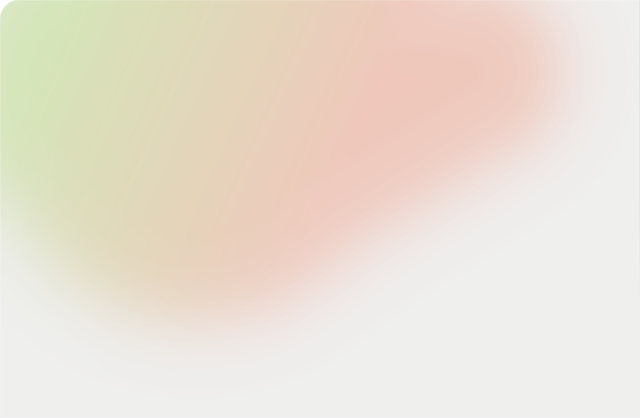
This background is drawn by a WebGL 2 fragment shader. Its source:

```glsl
#version 300 es
precision highp float;
// A soft green-to-pink blurred blob on a pale grey panel with one rounded corner.

#define SOFTNESS 0.050
#define BLEND 0.06
#define TILT 0.45
#define BANDS 18.0
#define BAND_STRENGTH 0.8
#define CORNER_RADIUS 0.046
#define EDGE_WIDTH 0.003

uniform vec2 u_resolution;
out vec4 outColor;

const vec3 PAPER = vec3(0.937, 0.937, 0.935);
const vec3 GREEN = vec3(0.833, 0.898, 0.723);
const vec3 PINK = vec3(0.938, 0.783, 0.735);
const vec3 EDGE = vec3(0.880, 0.885, 0.865);

// Distance to a capsule whose radius tapers from ra at a to rb at b.
float taperedCapsule(vec2 p, vec2 a, vec2 b, float ra, float rb) {
    float len = distance(a, b);
    vec2 axis = (b - a) / len;
    vec2 q = p - a;
    float along = dot(q, axis);
    float across = abs(q.x * axis.y - q.y * axis.x);
    float slope = (ra - rb) / len;
    float foot = clamp(along - across * slope / sqrt(1.0 - slope * slope), 0.0, len);
    return length(vec2(along - foot, across)) - mix(ra, rb, foot / len);
}

float smoothUnion(float a, float b, float k) {
    float h = max(k - abs(a - b), 0.0) / k;
    return min(a, b) - 0.25 * h * h * k;
}

// Gentle terraces with soft risers.
float banded(float v) {
    float s = v * BANDS;
    float terrace = floor(s) + smoothstep(0.25, 0.75, fract(s));
    return mix(v, terrace / BANDS, BAND_STRENGTH);
}

void main() {
    // Units of canvas height, origin at the lower left.
    vec2 p = gl_FragCoord.xy / u_resolution.y;
    float width = u_resolution.x / u_resolution.y;
    float pixel = 1.0 / u_resolution.y;

    // Blob: a body tapering to the right, a left shoulder and a crown cut by the top.
    vec2 body = vec2(0.460, 0.701);
    float arm = taperedCapsule(p, body, vec2(1.116, 0.827), 0.450, 0.213);
    float shoulder = taperedCapsule(p, body, vec2(0.289, 0.785), 0.450, 0.395);
    float crown = taperedCapsule(p, vec2(0.400, 1.0), vec2(0.880, 0.960), 0.370, 0.235);
    float blob = smoothUnion(smoothUnion(arm, shoulder, BLEND), crown, BLEND);
    float cover = banded(1.0 / (1.0 + exp(blob / SOFTNESS)));

    // Slanted colour sweep inside the blob.
    float sweep = clamp((p.x + TILT * (1.0 - p.y) - 0.15) / 0.86, 0.0, 1.0);
    vec3 color = mix(PAPER, mix(GREEN, PINK, sweep), cover);

    // Thin shaded right edge that fades downwards.
    float edge = smoothstep(width - EDGE_WIDTH, width, p.x);
    color = mix(color, EDGE, edge * smoothstep(0.2, 0.6, p.y));

    // White outside the rounded upper-left corner.
    vec2 corner = max(vec2(CORNER_RADIUS - p.x, p.y - 1.0 + CORNER_RADIUS), 0.0);
    float outside = length(corner) - CORNER_RADIUS;
    color = mix(color, vec3(1.0), smoothstep(-pixel, pixel, outside));

    outColor = vec4(color, 1.0);
}
```
